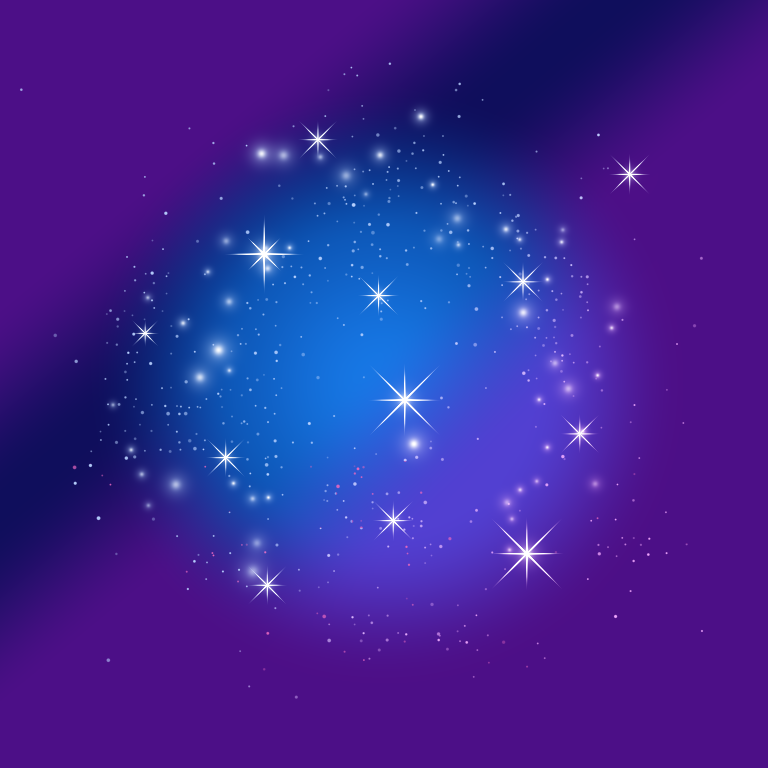
Reproduce this background procedurally as a Shadertoy shader.

```glsl
// A luminous blue and violet orb over purple with a diagonal navy band.
// Blended gradients form the backdrop; hashed dust, a jittered arc of soft
// glows and a few eight-pointed sparkles are layered on top.

float hash(vec2 p) {
    p = fract(p * vec2(123.34, 456.21));
    p += dot(p, p + 45.32);
    return fract(p.x * p.y);
}

float noise(vec2 p) {
    vec2 i = floor(p), f = fract(p);
    f = f * f * (3.0 - 2.0 * f);
    return mix(mix(hash(i), hash(i + vec2(1, 0)), f.x),
               mix(hash(i + vec2(0, 1)), hash(i + vec2(1, 1)), f.x), f.y);
}

// Purple field, navy band, then the orb fading out at its rim
vec3 backdrop(vec2 p) {
    vec2 c = p - 0.5;
    float r = length(c);
    float across = dot(p - vec2(0.0, 0.34), vec2(-0.636, 0.77));
    float band = 1.0 - smoothstep(0.01, 0.21, abs(across));
    vec3 field = mix(vec3(0.30, 0.06, 0.53), vec3(0.06, 0.055, 0.36), band);

    vec3 blue = mix(vec3(0.03, 0.27, 0.62), vec3(0.09, 0.47, 0.90), exp(-25.0 * r * r));
    float warm = smoothstep(-0.04, 0.17, dot(c, vec2(0.707, -0.707)));
    vec3 orb = mix(blue, vec3(0.32, 0.25, 0.82), warm);
    return mix(field, orb, 1.0 - smoothstep(0.19, 0.39, r));
}

// One optional speck per grid cell, clumped by noise and thin near the centre
float dust(vec2 p, float cells, float amount, float px) {
    vec2 id = floor(p * cells);
    vec2 home = (id + 0.5) / cells;
    float r = length(home - 0.5);
    float ring = smoothstep(0.02, 0.22, r) * (1.0 - smoothstep(0.34, 0.46, r));
    float clump = smoothstep(0.3, 0.8, noise(home * 11.0 + 3.0));
    float present = step(hash(id + cells), amount * ring * (0.15 + clump));
    vec2 jitter = vec2(hash(id + 7.1), hash(id + 19.7)) - 0.5;
    float size = mix(0.0007, 0.0021, pow(hash(id + 31.3), 3.0));
    float d = length(p - home - 0.5 * jitter / cells);
    float speck = 1.0 - smoothstep(size - px * 0.5, size + px, d);
    return present * speck * mix(0.35, 1.0, hash(id + 43.9));
}

// Bright core inside a wide soft halo
float glow(vec2 q, float radius) {
    float d = dot(q, q) / (radius * radius);
    return 0.42 * exp(-2.2 * d) + 0.6 * exp(-14.0 * d);
}

// Thin ray along x, tapering to a point at both ends
float ray(vec2 q, float reach, float width, float px) {
    float w = width * max(0.0, 1.0 - abs(q.x) / reach);
    return clamp(0.5 + (w - abs(q.y)) / px, 0.0, 1.0) * min(1.0, 2.0 * w / px);
}

// Four upright and four diagonal rays around a small halo
float sparkle(vec2 q, float size, float diagonal, float px) {
    vec2 t = vec2(q.x + q.y, q.y - q.x) * 0.7071;
    float w = 0.0007 + 0.022 * size;
    float upright = max(ray(q, size, w, px), ray(q.yx, size, w, px));
    float slanted = max(ray(t, diagonal, w, px), ray(t.yx, diagonal, w, px));
    return max(max(upright, slanted), glow(q, size * 0.5));
}

void mainImage(out vec4 fragColor, in vec2 fragCoord) {
    float px = 1.0 / iResolution.y;
    vec2 p = (fragCoord - 0.5 * iResolution.xy) * px + 0.5;
    vec3 col = backdrop(p);

    // Light turns from icy blue to pink toward the lower right
    float pink = smoothstep(-0.05, 0.3, dot(p - 0.5, vec2(0.8, -0.6)));
    vec3 halo = mix(vec3(0.72, 0.82, 1.0), vec3(0.95, 0.66, 1.0), pink);

    // Fine dust in two sizes, with occasional rosy specks low down
    float specks = max(dust(p, 48.0, 0.16, px), dust(p, 88.0, 0.24, px));
    float rosy = step(0.8, hash(floor(p * 48.0) + 5.0)) * step(p.y, 0.4);
    col = mix(col, mix(halo, vec3(0.9, 0.4, 0.75), rosy), specks);

    // Soft glows along an arc that stays open at the bottom
    float light = glow(p - vec2(0.539, 0.422), 0.026);
    for (int i = 0; i < 52; i++) {
        vec2 seed = vec2(float(i) + 1.7, 8.3);
        float angle = mix(-1.0, 4.2, (float(i) + hash(seed)) / 52.0);
        float radius = mix(0.19, 0.355, hash(seed + 2.9));
        float size = mix(0.009, 0.028, pow(hash(seed + 6.1), 2.5));
        vec2 center = 0.5 + radius * vec2(cos(angle), sin(angle));
        light += glow(p - center, size) * mix(0.55, 1.0, hash(seed + 9.4));
    }
    light = min(light, 1.0);
    col = mix(col, mix(halo, vec3(1.0), light * light), light);

    // Focal sparkles: x, y, reach (negative reach means short diagonals)
    vec3 stars[12] = vec3[12](
        vec3(0.414, 0.818, 0.026), vec3(0.820, 0.773, 0.027),
        vec3(0.344, 0.669, -0.052), vec3(0.493, 0.615, 0.027),
        vec3(0.681, 0.633, 0.027), vec3(0.189, 0.566, 0.018),
        vec3(0.527, 0.479, 0.048), vec3(0.755, 0.435, 0.026),
        vec3(0.294, 0.404, 0.026), vec3(0.512, 0.322, 0.027),
        vec3(0.686, 0.279, 0.048), vec3(0.348, 0.238, 0.026));
    for (int i = 0; i < 12; i++) {
        float reach = abs(stars[i].z);
        float diagonal = reach * (stars[i].z < 0.0 ? 0.6 : 1.36);
        float shine = min(1.0, sparkle(p - stars[i].xy, reach, diagonal, px));
        col = mix(col, mix(halo, vec3(1.0), shine), shine);
    }
    fragColor = vec4(col, 1.0);
}
```
